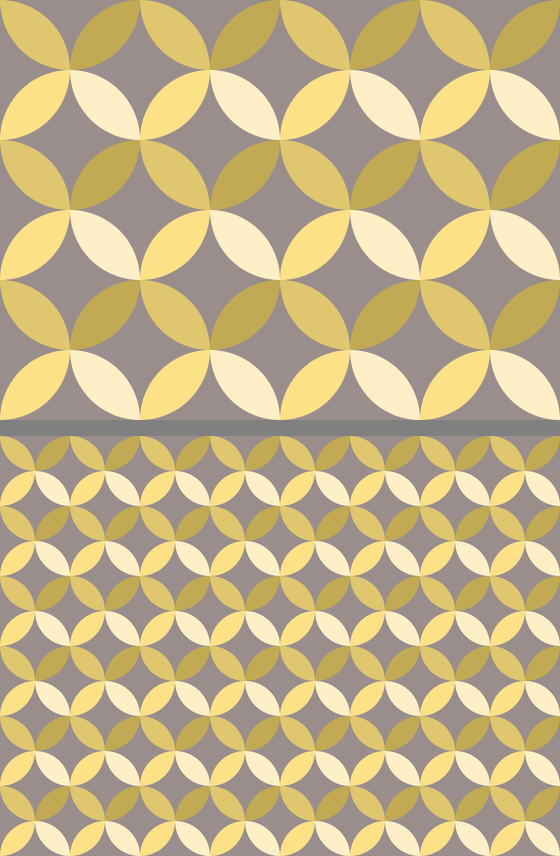
Top: one tile. Bottom: repeated 2 by 2.
Reproduce this pattern procedurally as a Shadertoy shader.

```glsl
// Interlaced-circle lattice: pointed petals meet tip to tip on a warm grey ground.
// Each square cell holds one petal, the overlap of two unit circles centred on
// opposite corners; the slant alternates and four colours repeat every 2 x 2 cells.

const vec2 REPEATS = vec2(4.0, 3.0);   // whole 2 x 2 blocks across and down

const vec3 GROUND    = vec3(0.604, 0.557, 0.549);
const vec3 YELLOW    = vec3(0.992, 0.882, 0.529);
const vec3 CREAM     = vec3(1.000, 0.937, 0.780);
const vec3 GOLD      = vec3(0.875, 0.776, 0.435);
const vec3 DARK_GOLD = vec3(0.757, 0.667, 0.325);

// Signed distance to the petal running from (0,0) to (1,1) in a unit cell.
float petalDistance(vec2 p) {
    float lowerArc = length(p - vec2(0.0, 1.0)) - 1.0;
    float upperArc = length(p - vec2(1.0, 0.0)) - 1.0;
    return max(lowerArc, upperArc);
}

// Coverage of a shape over one pixel, from its signed distance.
float coverage(float dist, float pixel) {
    return clamp(0.5 - dist / pixel, 0.0, 1.0);
}

// Petal colour by column and row parity (0 or 1).
vec3 petalColor(vec2 parity) {
    vec3 lightRow = mix(YELLOW, CREAM, parity.x);
    vec3 darkRow = mix(GOLD, DARK_GOLD, parity.x);
    return mix(lightRow, darkRow, parity.y);
}

void mainImage(out vec4 fragColor, in vec2 fragCoord) {
    // Cell grid: two cells per repeat in each direction
    vec2 cells = 2.0 * REPEATS;
    vec2 grid = fragCoord / iResolution.xy * cells;
    vec2 parity = mod(floor(grid), 2.0);
    vec2 p = fract(grid);
    float pixel = max(cells.x / iResolution.x, cells.y / iResolution.y);

    // Mirror every other cell in a checkerboard to alternate the slant
    float falling = mod(parity.x + parity.y, 2.0);
    p.x = mix(p.x, 1.0 - p.x, falling);

    // Flat petal over the ground
    float petal = coverage(petalDistance(p), pixel);
    fragColor = vec4(mix(GROUND, petalColor(parity), petal), 1.0);
}
```
